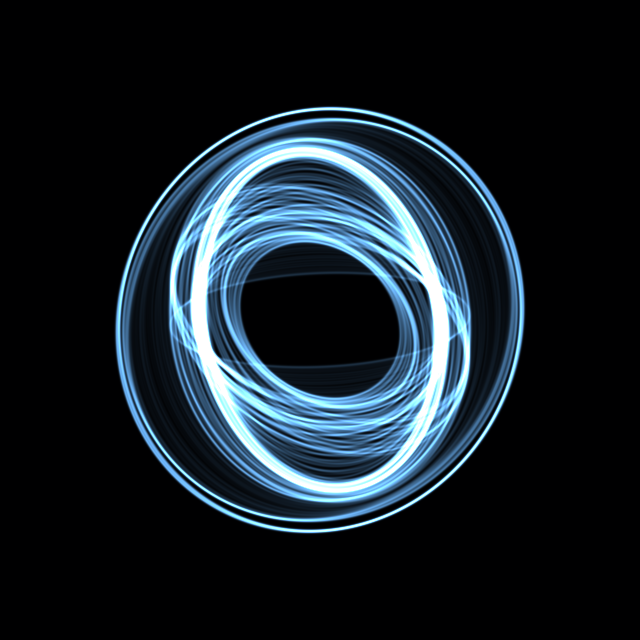
Write a three.js fragment shader that draws this background.

```glsl
// Glowing blue rings: tangled strands of light on black around a dark lens.
// Each strand is a thin ellipse. Bundles sweep its shape from one key ellipse
// to another, crowding at both ends, and the light of all strands is added up.

varying vec2 vUv;

const float PI = 3.14159265;
const int MAX_STRANDS = 40;
const float STRAND_WIDTH = 0.0021;
const vec3 JITTER = vec3(0.004, 0.004, 0.06);
const vec3 GLOW_COLOR = vec3(0.44, 0.73, 1.0);
const vec3 BACKGROUND = vec3(0.0, 0.0, 0.004);

// Key ellipses: half width, half height, lean (correlation of x and y)
const vec3 RIM_OUTER = vec3(0.3185, 0.3315, 0.057);
const vec3 RIM_INNER = vec3(0.3130, 0.3290, 0.045);
const vec3 HOOP_OUTER = vec3(0.3080, 0.3145, 0.060);
const vec3 HOOP_INNER = vec3(0.3010, 0.3120, 0.080);
const vec3 SHELL = vec3(0.2330, 0.2830, -0.080);
const vec3 MAIN_OUTER = vec3(0.1970, 0.2680, -0.125);
const vec3 MAIN_INNER = vec3(0.1800, 0.2570, -0.140);
const vec3 MIDDLE = vec3(0.2000, 0.1650, -0.120);
const vec3 LOW = vec3(0.1880, 0.1250, -0.060);
const vec3 WIDE_TALL = vec3(0.2340, 0.2120, -0.280);
const vec3 WIDE_FLAT = vec3(0.2270, 0.1550, -0.370);
const vec3 CORE = vec3(0.1270, 0.1220, -0.180);
const vec3 CORE_OUTER = vec3(0.1500, 0.1380, -0.300);
const vec3 CORE_TALL = vec3(0.1800, 0.2050, -0.280);
const vec3 LENS = vec3(0.2350, 0.0730, 0.117);

vec3 hash3(vec2 seed) {
  vec3 q = fract(seed.xyx * vec3(0.1031, 0.1030, 0.0973));
  q += dot(q, q.yxz + 33.33);
  return fract((q.xxy + q.yzz) * q.zyx);
}

// Approximate distance from p to the outline of a leaning ellipse
float ellipseDistance(vec2 p, vec3 shape) {
  vec2 n = p / shape.xy;
  vec2 m = (n - shape.z * n.yx) / (1.0 - shape.z * shape.z);
  float f = sqrt(max(dot(n, m), 1e-6));
  return abs(f - 1.0) * f / max(length(m / shape.xy), 1e-4);
}

// Light of a sweep of strands between two key ellipses
float bundle(vec2 p, vec3 first, vec3 last, float count, float gain,
             float scatter, float seed) {
  float light = 0.0;
  for (int i = 0; i < MAX_STRANDS; i++) {
    float id = float(i);
    if (id >= count) break;
    vec3 rnd = hash3(vec2(id + 1.7, seed * 13.7));
    float sweep = 0.5 - 0.5 * cos(PI * (id + 0.5) / count);
    vec3 shape = mix(first, last, sweep) + (rnd - 0.5) * JITTER * scatter;
    float d = ellipseDistance(p, shape) / STRAND_WIDTH;
    light += exp(-d * d) * (0.5 + fract(rnd.x * 7.0 + rnd.z));
  }
  return light * gain;
}

void main() {
  vec2 p = vUv - 0.5;
  float light = 0.0;

  // Outer rim and the thin hoop within it
  light += bundle(p, RIM_OUTER, RIM_INNER, 5.0, 0.44, 0.2, 1.0);
  light += bundle(p, HOOP_OUTER, HOOP_INNER, 4.0, 0.40, 0.2, 2.0);

  // Faint veil and denser shell around the main ring
  light += bundle(p, HOOP_INNER, SHELL, 30.0, 0.065, 0.5, 3.0);
  light += bundle(p, SHELL, MAIN_OUTER, 28.0, 0.19, 1.5, 4.0);

  // Bright main ring
  light += bundle(p, MAIN_OUTER, MAIN_INNER, 20.0, 0.43, 0.5, 5.0);

  // Tangle inside the main ring
  light += bundle(p, MAIN_INNER, MIDDLE, 38.0, 0.20, 2.0, 6.0);
  light += bundle(p, MIDDLE, LOW, 14.0, 0.28, 1.6, 7.0);
  light += bundle(p, WIDE_TALL, WIDE_FLAT, 14.0, 0.22, 1.0, 8.0);

  // Small round ring and the dark lens at the centre
  light += bundle(p, CORE, CORE_OUTER, 12.0, 0.29, 0.8, 9.0);
  light += bundle(p, CORE_OUTER, CORE_TALL, 14.0, 0.22, 1.5, 10.0);
  light += bundle(p, LENS, LOW, 20.0, 0.075, 0.25, 11.0);

  gl_FragColor = vec4(min(BACKGROUND + GLOW_COLOR * light, 1.0), 1.0);
}
```
